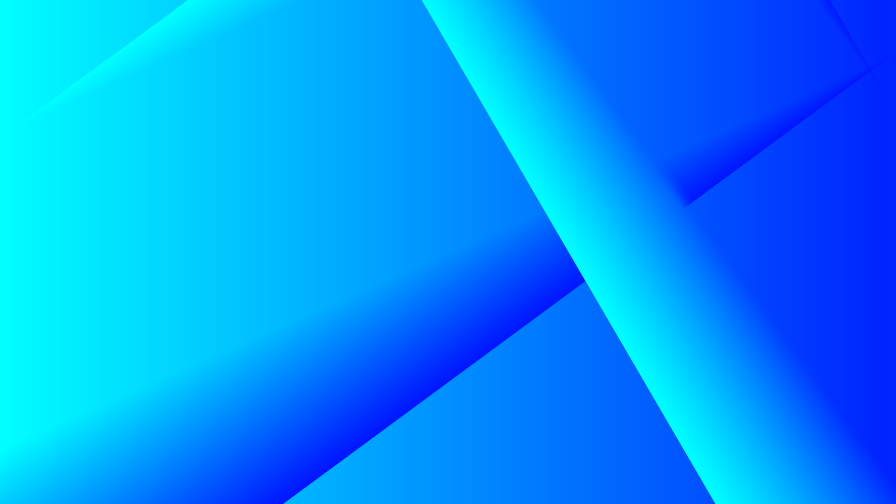
A Shadertoy shader for this background:

```glsl
const vec3 CYAN = vec3(0.0, 1.0, 1.0);
const vec3 BLUE = vec3(0.0, 0.13, 1.0);
const vec3 DEEP = vec3(0.0, 0.08, 1.0);

const float ASPECT = 16.0 / 9.0;

// Slopes of each fold: x = crisp edge, y = where its fade ends
const vec2 SHALLOW = vec2(0.737, 0.44);
const vec2 STEEP = vec2(-0.583, -0.741);

// Points from which the folds fan out
const vec2 SHADOW_APEX = vec2(1.761, 0.884);
const vec2 GLINT_APEX = vec2(0.035, 0.751);
const vec2 BAND_APEX = vec2(0.0, 2.435);
const vec2 SLIVER_APEX = vec2(1.752, 0.819);

const float SLIVER_STRENGTH = 0.8;
const float COVER_SOFTNESS = 0.08;

// d = (along, across) from the apex; side = sign of the visible half.
// Returns (fade level, smooth mask of the crisp edge).
vec2 fold(vec2 d, vec2 slopes, float side, float pixel) {
    float along = max(side * d.x, 1e-4);
    float ratio = side * d.y / along;
    float level = (ratio - slopes.y) / (slopes.x - slopes.y);
    float dist = (slopes.x - ratio) * along / length(vec2(1.0, slopes.x));
    float mask = smoothstep(-0.6 * pixel, 0.6 * pixel, dist);
    return vec2(level, mask * step(0.0, side * d.x));
}

float opacity(vec2 f) {
    return clamp(f.x, 0.0, 1.0) * f.y;
}

void mainImage(out vec4 fragColor, in vec2 fragCoord) {
    vec2 uv = fragCoord / iResolution.xy;
    vec2 p = uv * vec2(ASPECT, 1.0);
    float pixel = 1.0 / iResolution.y;

    vec2 shadow = fold(p - SHADOW_APEX, SHALLOW, -1.0, pixel);
    vec2 glint = fold(p - GLINT_APEX, SHALLOW, 1.0, pixel);
    vec2 band = fold((p - BAND_APEX).yx, STEEP, -1.0, pixel);
    vec2 sliver = fold((p - SLIVER_APEX).yx, STEEP, 1.0, pixel);

    // Horizontal backdrop
    vec3 base = mix(CYAN, BLUE, uv.x);

    // Shallow and small folds
    vec3 color = mix(base, DEEP, opacity(shadow));
    color = mix(color, CYAN, opacity(glint));
    color = mix(color, DEEP, SLIVER_STRENGTH * opacity(sliver));

    // Bright band hides the shadow beneath it
    float cover = band.y * smoothstep(-COVER_SOFTNESS, COVER_SOFTNESS, band.x);
    color = mix(color, base, cover);
    color = mix(color, CYAN, opacity(band));

    fragColor = vec4(color, 1.0);
}
```
